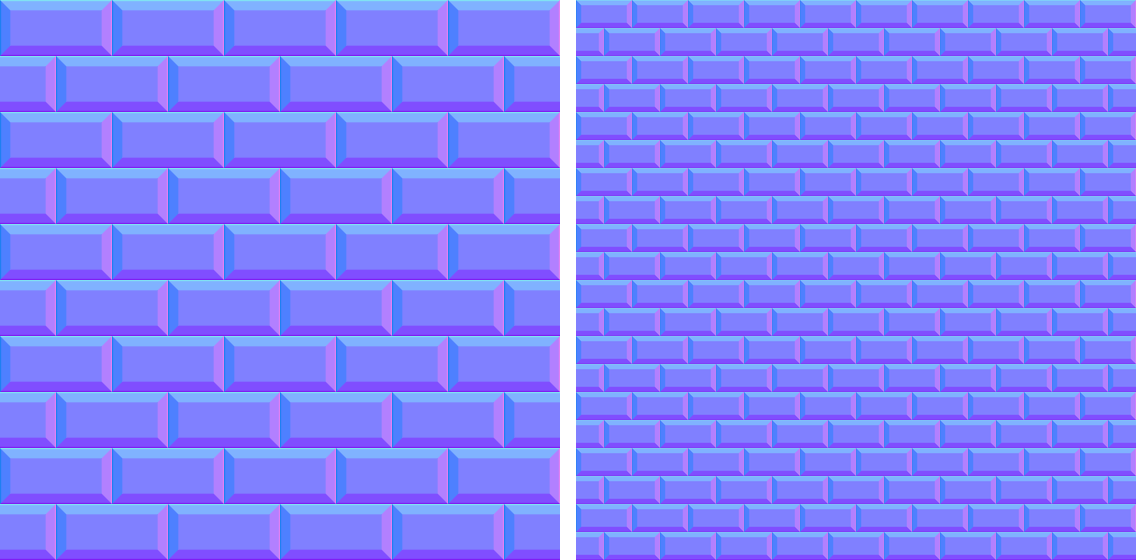
Left: one tile. Right: repeated 2 by 2.
Give the GLSL for this texture map, as a Shadertoy shader.

```glsl
// Normal map of bevelled wall tiles laid in running bond, 5 across and 10 down.
// Each tile has a flat face, mitred sloping sides and a thin steep rim at the
// joint; the slope at each point is encoded as red (x) and green (y).

const vec2  TILES       = vec2(5.0, 10.0);   // whole repeats across and down
const float ROW_SHIFT   = 0.5;               // shift of every other row, in tiles
const float BEVEL_WIDTH = 0.0184;            // in canvas widths
const float RIM_WIDTH   = 0.0021;
const float SOFTNESS    = 0.0022;            // least blur of the bevel's inner edge
const float BEVEL_TILT  = 0.198;             // colour offset of the sloping sides
const float RIM_TILT    = 0.385;             // colour offset of the steep rim
const float RIM_BLUE    = 0.95;
const vec3  FLAT_COLOR  = vec3(0.502, 0.502, 1.0);

// Position relative to the centre of the tile, in canvas units.
vec2 tilePosition(vec2 uv) {
    vec2 grid = uv * TILES;
    float row = floor(grid.y);
    grid.x += ROW_SHIFT * (1.0 - mod(row, 2.0));
    return (fract(grid) - 0.5) / TILES;
}

// Share of a pixel that lies on the positive side of an edge.
float coverage(float signedDistance, float blur) {
    return clamp(signedDistance / blur + 0.5, 0.0, 1.0);
}

vec3 tileNormalColor(vec2 uv, float pixel) {
    vec2 p = tilePosition(uv);
    vec2 inset = 0.5 / TILES - abs(p);
    float edge = min(inset.x, inset.y);

    // Facing direction, with the mitre smoothed along the corner diagonals
    float sideways = coverage(inset.y - inset.x, 1.5 * pixel);
    vec2 facing = sign(p) * vec2(sideways, 1.0 - sideways);

    // Bevel and rim, blended to level where opposite slopes meet in the joint
    float bevel = coverage(BEVEL_WIDTH - edge, max(pixel, SOFTNESS));
    float rim = coverage(RIM_WIDTH - edge, pixel);
    float joint = clamp(2.0 * edge / pixel, 0.0, 1.0);
    float tilt = mix(BEVEL_TILT * bevel, RIM_TILT, rim) * joint;

    vec3 color = FLAT_COLOR + vec3(facing * tilt, 0.0);
    color.b = mix(FLAT_COLOR.b, RIM_BLUE, rim);
    return color;
}

void mainImage(out vec4 fragColor, in vec2 fragCoord) {
    vec2 uv = fragCoord / iResolution.xy;
    float pixel = 1.0 / min(iResolution.x, iResolution.y);
    fragColor = vec4(tileNormalColor(uv, pixel), 1.0);
}
```
